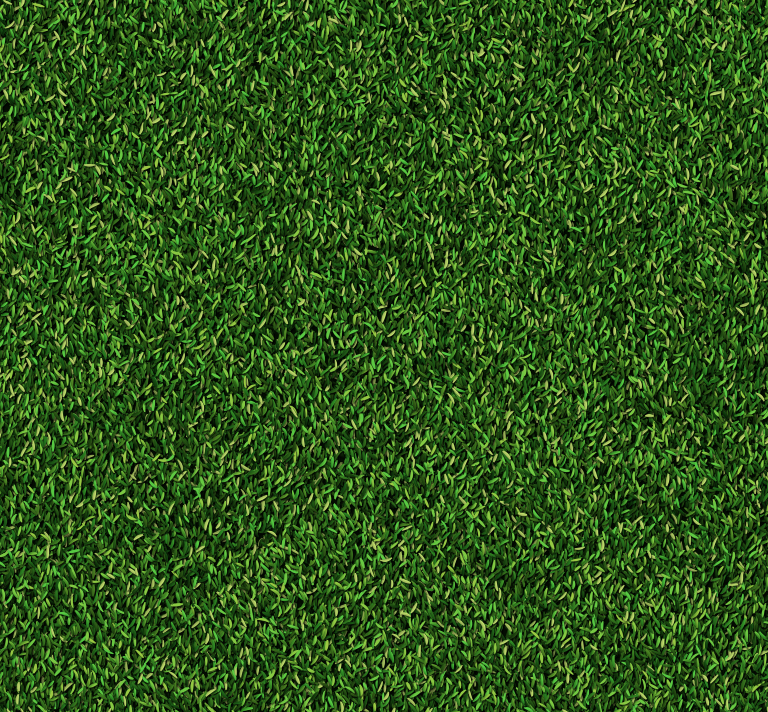
A Shadertoy shader for this texture:

```glsl
// Dense mown lawn seen from above: short, curved, overlapping grass blades.

const vec3 SOIL_SHADE   = vec3(0.015, 0.05, 0.008);
const vec3 DEEP_GREEN   = vec3(0.07, 0.21, 0.04);
const vec3 MID_GREEN    = vec3(0.16, 0.37, 0.09);
const vec3 LIGHT_GREEN  = vec3(0.25, 0.54, 0.14);
const vec3 BRIGHT_GREEN = vec3(0.47, 0.79, 0.26);
const vec3 STRAW        = vec3(0.66, 0.76, 0.37);

const float CELLS       = 79.0;   // blade cells per canvas height
const int   LAYERS      = 7;
const float STRAW_SHARE = 0.075;
const float MIN_LENGTH  = 0.42;   // half lengths and widths, in cells
const float MAX_LENGTH  = 0.70;
const float MIN_WIDTH   = 0.12;
const float MAX_WIDTH   = 0.18;
const float LEAN        = 1.35;   // largest tilt from upright, in radians
const float BEND        = 0.35;
const float SHADOW      = 0.50;
const vec2  SHADOW_SHIFT = vec2(-0.10, 0.12);

vec4 hash4(vec3 p) {
    vec4 q = fract(p.xyzx * vec4(0.1031, 0.1030, 0.0973, 0.1099));
    q += dot(q, q.wzxy + 33.33);
    return fract((q.xxyz + q.yzzw) * q.zywx);
}

float ramp(float a, float b, float t) {
    return clamp((t - a) / (b - a), 0.0, 1.0);
}

// Green tone from shaded (0) to sunlit (1).
vec3 grassColor(float t) {
    vec3 c = mix(SOIL_SHADE, DEEP_GREEN, ramp(0.08, 0.27, t));
    c = mix(c, MID_GREEN, ramp(0.27, 0.51, t));
    c = mix(c, LIGHT_GREEN, ramp(0.51, 0.75, t));
    return mix(c, BRIGHT_GREEN, ramp(0.75, 0.93, t));
}

// Broad, soft variation from layered sines.
float patches(vec2 p) {
    return 0.5 * sin(p.x * 9.0 + 2.0 * sin(p.y * 5.0))
         + 0.3 * sin(p.y * 17.0 + 2.0 * sin(p.x * 11.0))
         + 0.2 * sin((p.x + p.y) * 31.0);
}

// Blade frame: x runs across, y along; the blade is bent and tapered.
vec2 bladeFrame(vec2 d, vec2 dir, float bend) {
    vec2 q = vec2(d.x * dir.y - d.y * dir.x, dot(d, dir));
    q.x += bend * (q.y * q.y - 0.12);
    return q;
}

float bladeDistance(vec2 q, float halfLength, float halfWidth) {
    float s = q.y / halfLength;
    float w = halfWidth * (1.0 - 0.55 * min(s * s, 1.0));
    return max(abs(q.x) - w, abs(q.y) - halfLength);
}

void mainImage(out vec4 fragColor, in vec2 fragCoord) {
    vec2 uv = fragCoord / iResolution.y;
    float blur = 0.65 * CELLS / iResolution.y;
    float patchTone = patches(uv);
    vec3 color = SOIL_SHADE;

    // Layers run from the shaded thatch up to the sunlit tips.
    for (int layer = 0; layer < LAYERS; layer++) {
        float height = float(layer) / float(LAYERS - 1);
        vec2 p = uv * CELLS + vec2(0.37, 0.61) * float(layer) + 20.0;
        vec2 baseCell = floor(p);

        for (int y = -1; y <= 1; y++)
        for (int x = -1; x <= 1; x++) {
            vec2 cell = baseCell + vec2(x, y);
            vec4 shape = hash4(vec3(cell, float(layer) * 7.0 + 1.0));
            vec4 look = hash4(vec3(cell, float(layer) * 7.0 + 4.0));

            vec2 d = p - cell - 0.5 - 0.9 * (shape.xy - 0.5);
            float angle = LEAN * (shape.z + shape.w - 1.0)
                        + 0.25 * sin(cell.x * 0.31 + 2.0 * sin(cell.y * 0.23));
            vec2 dir = vec2(sin(angle), cos(angle));
            float halfLength = mix(MIN_LENGTH, MAX_LENGTH, look.x);
            float halfWidth = mix(MIN_WIDTH, MAX_WIDTH, look.y);
            float bend = BEND * (2.0 * fract(look.x * 17.0) - 1.0);

            // Shadow thrown on the blades below.
            vec2 shadowPos = bladeFrame(d + SHADOW_SHIFT, dir, bend);
            float shadowDist = bladeDistance(shadowPos, halfLength, halfWidth);
            color *= 1.0 - SHADOW * (1.0 - smoothstep(-0.08, 0.14, shadowDist));

            // Blade body, lit along one side and towards the tip.
            vec2 q = bladeFrame(d, dir, bend);
            float cover = 1.0 - smoothstep(-blur, blur,
                                           bladeDistance(q, halfLength, halfWidth));
            float side = clamp(q.x / halfWidth, -1.0, 1.0);
            float tone = mix(0.5 * look.z, 0.32 + 0.78 * look.z, height);
            tone += 0.08 * side + 0.10 * q.y / halfLength + 0.03 * patchTone;
            vec3 blade = grassColor(tone);
            blade.r *= mix(0.7, 1.3, fract(look.y * 23.0));
            if (look.w < STRAW_SHARE) {
                blade = STRAW * mix(0.55, 1.1, height) * (0.95 + 0.15 * side);
            }
            color = mix(color, blade, cover);
        }
    }
    fragColor = vec4(clamp(color, 0.0, 1.0), 1.0);
}
```
